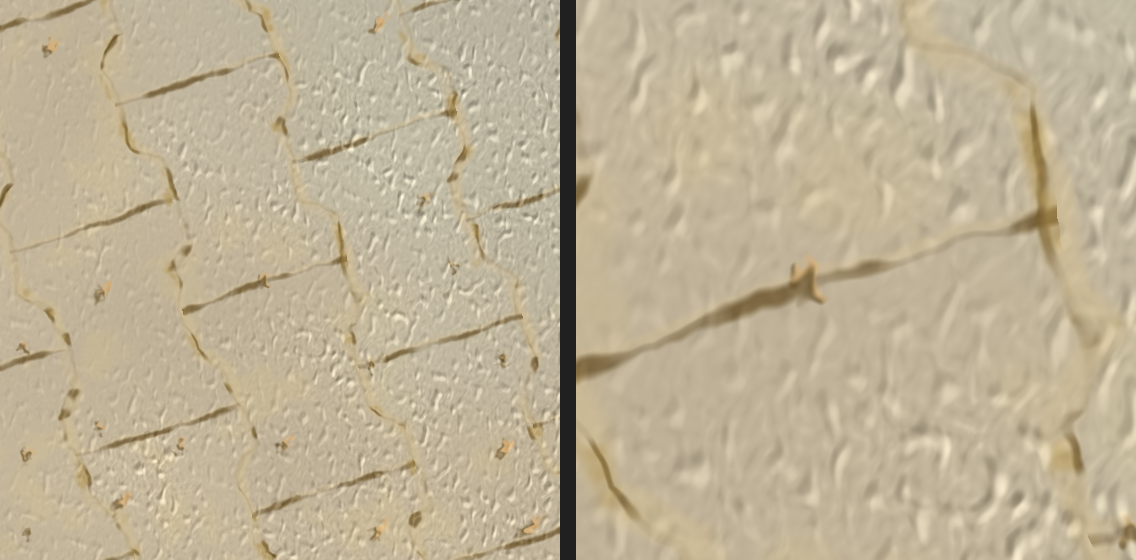
Left: the whole. Right: its middle third, enlarged.
Write a Shadertoy shader that draws this texture.

```glsl
// Worn interlocking pavers laid on a tilted half-offset lattice: zigzag sandy
// joints run downwards, thin cracked joints cross each strip between them.
// Gradient noise bends the joints, erodes them, and gives the stone its flecks.

#define ORIGIN vec2(0.348, 0.452)    // a joint crossing
#define ACROSS vec2(0.2513, 0.0833)  // one strip to the next
#define ALONG vec2(0.1172, -0.3672)  // one paver length down a strip
#define ZIGZAG 0.08                  // swing of the long joints, in strips
#define SAND_WIDTH 0.0115
#define CRACK_WIDTH 0.0032
#define WANDER 0.0065                // bending of all joints
#define GRAIN 0.17                   // contrast of the stone flecks
#define SCRAP_CELLS 7.0              // grid for scattered leaf scraps
#define TAU 6.2831853

const vec3 STONE = vec3(0.762, 0.708, 0.605);
const vec3 COOL_STONE = vec3(0.738, 0.715, 0.635);
const vec3 WARM_STONE = vec3(0.785, 0.725, 0.595);
const vec3 SAND = vec3(0.805, 0.735, 0.585);
const vec3 SOIL = vec3(0.40, 0.31, 0.15);
const vec3 OCHRE = vec3(0.66, 0.54, 0.27);
const vec3 LEAF = vec3(0.87, 0.68, 0.42);

vec2 hash2(vec2 p) {
    vec3 q = fract(p.xyx * vec3(0.1031, 0.1030, 0.0973));
    q += dot(q, q.yzx + 33.33);
    return fract((q.xx + q.yz) * q.zy);
}

vec2 gradientAt(vec2 cell) {
    float angle = TAU * hash2(cell + 57.0).x;
    return vec2(cos(angle), sin(angle));
}

float noise(vec2 p) {
    vec2 i = floor(p), f = p - i;
    vec2 u = f * f * f * (f * (f * 6.0 - 15.0) + 10.0);
    vec2 e = vec2(1.0, 0.0);
    float low = mix(dot(gradientAt(i), f), dot(gradientAt(i + e), f - e), u.x);
    float high = mix(dot(gradientAt(i + e.yx), f - e.yx),
                     dot(gradientAt(i + 1.0), f - 1.0), u.x);
    return 1.4 * mix(low, high, u.y);
}

// Soft stroke around distance zero
float stroke(float d, float width) {
    return 1.0 - smoothstep(0.3 * width, 1.4 * width + 1.0 / iResolution.y, abs(d));
}

// Isolated chips on a leaning axis, each lit on one flank and dark on the other
float flecks(vec2 p) {
    vec2 q = vec2(dot(p, vec2(0.95, -0.31)), dot(p, vec2(0.31, 0.95)));
    q += 0.005 * vec2(noise(p * 31.0), noise(p * 31.0 + 60.0));
    vec2 c = q * vec2(88.0, 50.0);
    float lit = smoothstep(0.12, 0.75, noise(c));
    float dark = smoothstep(0.14, 0.75, noise(c + vec2(0.55, -0.3)));
    float small = noise(q * vec2(165.0, 105.0) + 31.0);
    return lit - 0.85 * dark + 0.45 * small * (0.4 + abs(small));
}

void mainImage(out vec4 fragColor, in vec2 fragCoord) {
    vec2 p = fragCoord / iResolution.y;

    // Lattice coordinates with wandering joints
    vec2 bend = vec2(noise(p * 13.0), noise(p * 13.0 + 40.0));
    bend += 0.4 * vec2(noise(p * 37.0 + 9.0), noise(p * 37.0 + 70.0));
    vec2 ragged = vec2(noise(p * 85.0 + 5.0), noise(p * 85.0 + 45.0));
    vec2 r = p + WANDER * bend + 0.0014 * ragged - ORIGIN;
    float a = dot(r, ACROSS) / dot(ACROSS, ACROSS);
    float b = dot(r, ALONG) / dot(ALONG, ALONG);

    // Long zigzag joint: a clipped cosine, half a period out in each column
    float column = floor(a + 0.5);
    float phase = TAU * (b - 0.5 * column);
    float wave = 2.6 * cos(phase);
    float ramp = 1.0 - smoothstep(0.7, 1.2, abs(wave));
    float side = a - column + ZIGZAG * clamp(wave, -1.0, 1.0);
    float longDist = side * length(ACROSS) * mix(1.0, 0.74, ramp);

    // Cross joint of the strip on this side of the zigzag
    float strip = side < 0.0 ? column - 1.0 : column;
    float row = b - 0.5 * strip;
    float crossDist = (fract(row + 0.5) - 0.5) * length(ALONG);

    // Stone: cool towards the upper right, warm clouds, a small tint per paver
    float cloud = noise(p * 3.5 + 4.0);
    float cool = smoothstep(0.8, 1.75, p.x + p.y + 0.35 * cloud);
    float warm = smoothstep(0.0, 0.7, noise(p * 8.0 + 11.0) + 0.5 * noise(p * 21.0));
    float tint = hash2(vec2(strip, floor(row)) + 20.0).x - 0.5;
    vec3 color = mix(mix(STONE, WARM_STONE, warm), COOL_STONE, cool);
    color += 0.012 * tint + 0.02 * cloud * vec3(1.0, 0.9, 0.6);
    float rough = mix(0.3, 1.0, smoothstep(0.1, 0.75, p.x + 0.3 * (0.5 - p.y) + 0.3 * cloud));
    rough *= 0.85 + 0.7 * noise(p * 9.0 + 15.0);

    // Sand fill, partly worn away
    float wear = noise(p * 11.0 + 25.0);
    float patchy = noise(p * 24.0 + 3.0);
    float sandWidth = SAND_WIDTH * (1.0 + 0.5 * patchy);
    float sand = stroke(longDist, sandWidth) * smoothstep(-0.7, 0.35, wear + 0.2);
    color = mix(color, SAND, 0.8 * sand);
    color = mix(color, SAND, 0.5 * stroke(crossDist + 0.006, 0.004));

    // Dark crevices: short gashes on the ramps that swing back, broken edges elsewhere
    float swing = ramp * smoothstep(0.2, -0.6, sin(phase));
    float open = smoothstep(0.12, 0.5, patchy + 0.3 * swing);
    float flank = clamp(5.0 * wear, -1.0, 1.0);
    float edge = stroke(longDist + 0.65 * sandWidth * flank, 0.0032);
    color = mix(color, SOIL, edge * (0.1 + 0.65 * open));
    color = mix(color, SOIL, 0.7 * stroke(longDist, 0.004) * swing * open);

    // Thin cross cracks that fade in and out
    float worn = smoothstep(-0.4, 0.45, wear + 0.6 * patchy);
    float crack = stroke(crossDist, CRACK_WIDTH * (0.7 + 0.9 * worn));
    color = mix(color, SOIL, crack * (0.16 + 0.6 * worn));

    // Ochre stains gathered at the joint ends
    float meeting = exp(-1800.0 * (longDist * longDist + crossDist * crossDist));
    float stain = stroke(longDist, 0.011) * smoothstep(0.2, 0.7, patchy + 0.3 * meeting + 0.2 * ragged.x);
    color = mix(color, OCHRE, 0.5 * stain);

    // Leaf scraps: ragged slanted blobs, light on one flank and dark on the other
    vec2 cell = floor(p * SCRAP_CELLS);
    vec2 pick = hash2(cell + 83.0);
    vec2 s = (p * SCRAP_CELLS - cell - 0.25 - 0.5 * hash2(cell + 7.0)) / SCRAP_CELLS;
    s = vec2(s.x - (pick.y - 0.2) * s.y, 0.7 * s.y) + 0.011 * ragged;
    float scrap = stroke(length(s), 0.005 + 0.008 * pick.y) * step(pick.x, 0.3);
    float shade = smoothstep(-0.005, 0.005, s.x + s.y + 0.01 * (pick.y - 0.6));
    color = mix(color, mix(SOIL, LEAF, shade), 0.7 * scrap);

    // Flecks lie over everything, softer on the sand
    color += GRAIN * rough * (1.0 - 0.5 * sand) * flecks(p) * vec3(1.0, 0.98, 0.92);
    fragColor = vec4(clamp(color, 0.0, 1.0), 1.0);
}
```
